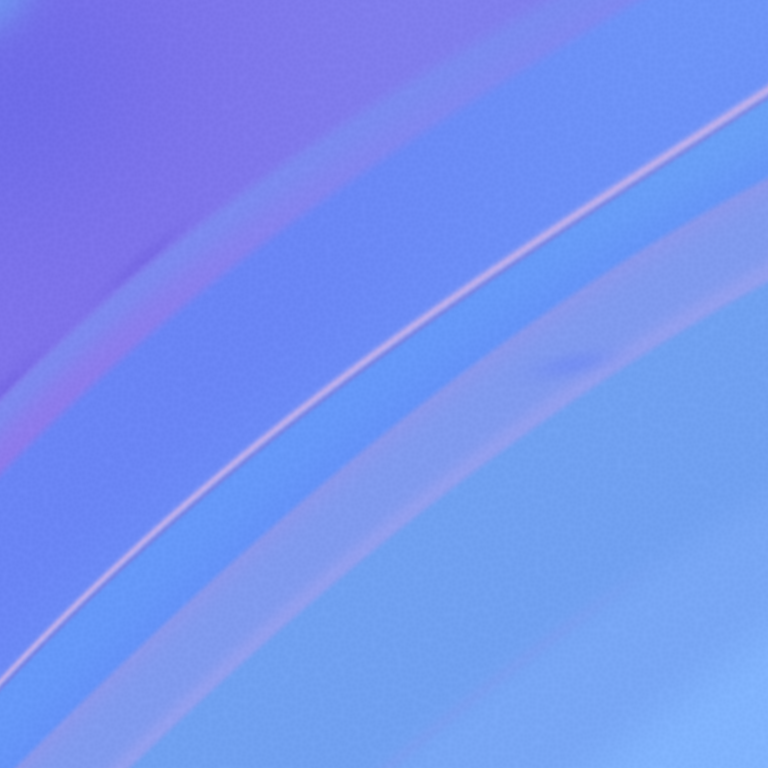
A Shadertoy shader for this background:

```glsl
// Soft diagonal ribbons sweeping over a violet to sky-blue gradient.
// Each boundary is a bowed curve; the signed distance to it blends colour
// regions, a thin bright filament and faint rims, with fine cellular grain.

const vec3 VIOLET     = vec3(0.495, 0.455, 0.920);
const vec3 INDIGO     = vec3(0.425, 0.420, 0.910);
const vec3 PERIWINKLE = vec3(0.500, 0.500, 0.930);
const vec3 ORCHID     = vec3(0.550, 0.480, 0.925);
const vec3 COBALT     = vec3(0.415, 0.520, 0.960);
const vec3 AZURE      = vec3(0.400, 0.595, 0.975);
const vec3 HAZE       = vec3(0.500, 0.605, 0.935);
const vec3 MAUVE      = vec3(0.560, 0.590, 0.925);
const vec3 SKY        = vec3(0.440, 0.628, 0.943);
const vec3 PALE_SKY   = vec3(0.505, 0.705, 0.995);
const vec3 FILAMENT   = vec3(0.745, 0.685, 0.930);
const vec3 SHADOW     = vec3(0.460, 0.450, 0.850);

// Signed distance above a curve from (0, left) to (1, right), bowed upward.
float aboveArc(vec2 p, float left, float right, float bend, float skew) {
    float bow = p.x * (1.0 - p.x) * (bend - skew * p.x);
    return (p.y - mix(left, right, p.x) - bow) * 0.78;
}

// Smooth coverage of the side where d is positive.
float side(float d, float softness) {
    return smoothstep(-softness, softness, d);
}

// Bell-shaped stripe centred on d = 0.
float stripe(float d, float width) {
    return exp(-d * d / (width * width));
}

// Elongated soft spot, tilted by the given angle.
float spot(vec2 p, vec2 centre, vec2 radius, float angle) {
    float c = cos(angle), s = sin(angle);
    vec2 q = mat2(c, -s, s, c) * (p - centre) / radius;
    return exp(-dot(q, q));
}

vec2 hash2(vec2 cell) {
    vec2 q = vec2(dot(cell, vec2(127.1, 311.7)), dot(cell, vec2(269.5, 183.3)));
    return fract(sin(q) * 43758.5);
}

// Distance to the nearest scattered point.
float cellular(vec2 p) {
    vec2 cell = floor(p), local = fract(p);
    float nearest = 2.0;
    for (int j = -1; j <= 1; j++)
        for (int i = -1; i <= 1; i++) {
            vec2 offset = vec2(i, j);
            nearest = min(nearest, length(offset + hash2(cell + offset) - local));
        }
    return nearest;
}

// Sky below the ribbons, with a faint streak and a bright corner.
vec3 lowerSky(vec2 p) {
    float streak = aboveArc(p, -0.488, 0.355, 0.25, 0.0);
    float corner = aboveArc(p, -0.80, 0.175, 0.25, 0.0);
    vec3 color = mix(SKY, vec3(0.470, 0.652, 0.960), side(-streak, 0.035));
    float fade = 1.0 - smoothstep(0.72, 0.88, p.x);
    color = mix(color, HAZE, 0.45 * fade * stripe(streak, 0.009));
    return mix(color, PALE_SKY, 0.95 * side(-corner, 0.05));
}

// Hazy ribbon, given distances inward from its top and bottom edges.
vec3 hazeRibbon(vec2 p, float top, float bottom) {
    vec3 color = mix(HAZE, MAUVE, 0.65 * stripe(top, 0.022));
    color = mix(color, vec3(0.590, 0.630, 0.940), 0.75 * stripe(bottom - 0.009, 0.014));
    return mix(color, COBALT, 0.55 * spot(p, vec2(0.745, 0.525), vec2(0.050, 0.014), 0.2));
}

// Violet field in the upper left.
vec3 violetField(vec2 p, float edge) {
    vec3 color = mix(VIOLET, PERIWINKLE, smoothstep(0.1, 0.65, p.x));
    color = mix(color, INDIGO, 0.9 * spot(p, vec2(0.0, 0.87), vec2(0.22, 0.17), 0.6));
    color = mix(color, vec3(0.44, 0.56, 0.94), spot(p, vec2(0.0, 1.0), vec2(0.055, 0.035), 0.8));
    float creases = spot(p, vec2(0.185, 0.658), vec2(0.06, 0.011), 0.72)
                  + spot(p, vec2(0.0, 0.488), vec2(0.07, 0.012), 0.78);
    return mix(color, vec3(0.44, 0.39, 0.885), 0.65 * creases * side(edge, 0.006));
}

void mainImage(out vec4 fragColor, in vec2 fragCoord) {
    vec2 p = fragCoord / iResolution.xy;
    float pixel = 1.0 / iResolution.y;

    // Boundaries from lower right to upper left
    float hazeBottom = aboveArc(p, -0.170, 0.632, 0.235, -0.03);
    float hazeTop    = aboveArc(p, -0.020, 0.768, 0.220, -0.05);
    float filament   = aboveArc(p, 0.112, 0.883, 0.287, 0.17);
    float veilBottom = aboveArc(p, 0.382, 1.100, 0.310, 0.20);
    float veilTop    = aboveArc(p, 0.479, 1.170, 0.330, 0.27);

    // Broad regions
    vec3 azure = mix(AZURE, vec3(0.415, 0.625, 0.965), smoothstep(0.5, 1.0, p.x));
    azure = mix(azure, vec3(0.39, 0.56, 0.97), 0.6 * stripe(hazeTop, 0.035));
    vec3 cobalt = mix(COBALT, vec3(0.430, 0.585, 0.970), smoothstep(0.25, 1.0, p.x));
    cobalt = mix(cobalt, vec3(0.425, 0.565, 0.970), 0.5 * stripe(filament, 0.06));
    vec3 veil = mix(ORCHID, vec3(0.500, 0.535, 0.945), smoothstep(0.0, 0.65, p.x));
    veil = mix(veil, vec3(0.475, 0.550, 0.940), 0.8 * stripe(veilTop + 0.014, 0.026));

    vec3 color = lowerSky(p);
    color = mix(color, hazeRibbon(p, -hazeTop, hazeBottom), side(hazeBottom, 0.006));
    color = mix(color, azure, side(hazeTop, 0.006));
    color = mix(color, cobalt, side(filament, 0.004));
    color = mix(color, veil, side(veilBottom, 0.010));
    color = mix(color, violetField(p, veilTop), side(veilTop, mix(0.006, 0.018, p.x)));

    // Bright filament with a thin shadow beneath
    float width = mix(0.0042, 0.0052, p.x) + 0.5 * pixel;
    color = mix(color, SHADOW, 0.6 * stripe(filament + 0.0065, 0.0035 + 0.5 * pixel));
    color = mix(color, FILAMENT, 0.95 * stripe(filament, width));

    // Fine grain
    color += 0.022 * (cellular(p * 150.0) - 0.45);
    fragColor = vec4(clamp(color, 0.0, 1.0), 1.0);
}
```
